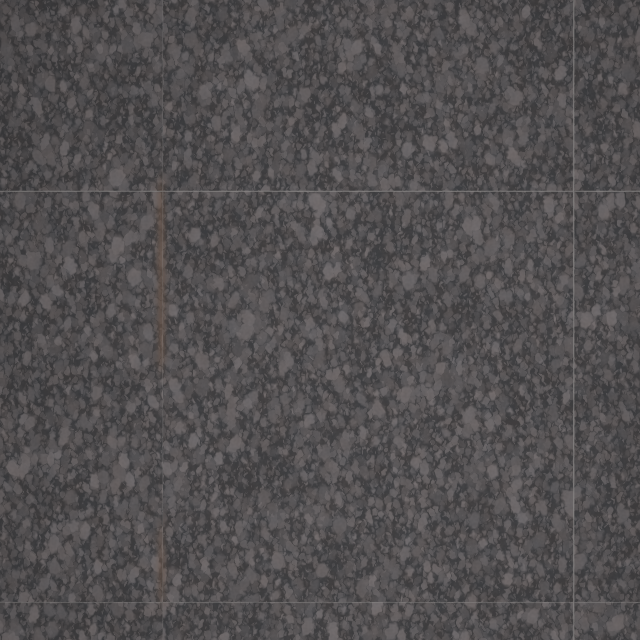
Reproduce this texture procedurally as a Shadertoy shader.

```glsl
#define TILE 0.6425
#define JOINT_ORIGIN vec2(0.2540, 0.0586)
#define JOINT_HALF 0.0009
#define JOINT_FAINT vec2(0.22, 0.42)
#define JOINT_BOLD vec2(0.80, 0.72)
#define STONE_DARK vec3(0.235, 0.232, 0.238)
#define STONE_LIGHT vec3(0.455, 0.432, 0.435)
#define GROUT vec3(0.53, 0.52, 0.515)
#define RUST vec3(0.41, 0.325, 0.275)
#define FLECK_CELLS 56.0
#define FLECK_STRETCH 0.74

// Integer hash giving four values in 0..1
vec4 hash4(vec2 cell, float seed) {
    uvec4 v = uvec4(ivec4(ivec2(cell), int(seed), 17)) * 1664525u + 1013904223u;
    for (int i = 0; i < 2; i++) {
        v.x += v.y * v.w;
        v.y += v.z * v.x;
        v.z += v.x * v.y;
        v.w += v.y * v.z;
        v ^= v >> 16u;
    }
    return vec4(v >> 8u) / 16777216.0;
}

float cornerSlope(vec2 cell, vec2 offset) {
    float angle = 6.2832 * hash4(cell, 3.0).x;
    return dot(vec2(cos(angle), sin(angle)), offset);
}

// Gradient noise, about -0.7..0.7
float gradientNoise(vec2 p) {
    vec2 c = floor(p), f = p - c;
    vec2 u = f * f * f * (f * (f * 6.0 - 15.0) + 10.0);
    vec2 e = vec2(1.0, 0.0);
    float low = mix(cornerSlope(c, f), cornerSlope(c + e, f - e), u.x);
    float high = mix(cornerSlope(c + e.yx, f - e.yx), cornerSlope(c + 1.0, f - 1.0), u.x);
    return mix(low, high, u.y);
}

// Brightness of soft, upright mineral flecks, one per jittered cell
float flecks(vec2 p, float cells, float size, float seed) {
    vec2 q = p * cells * vec2(1.0, FLECK_STRETCH);
    vec2 base = floor(q);
    float softness = max(0.16, 0.7 * cells / iResolution.y);
    float light = 0.0;
    for (int j = -1; j <= 1; j++)
    for (int i = -1; i <= 1; i++) {
        vec2 cell = base + vec2(i, j);
        vec4 r = hash4(cell, seed);
        vec4 s = hash4(cell, seed + 40.0);
        vec2 d = q - cell - r.xy;
        d.x += d.y * (s.x - 0.5) * 0.9;
        d.x *= mix(0.9, 1.5, s.y);
        float radius = size * mix(0.2, 0.62, r.z * r.z);
        float body = 1.0 - smoothstep(radius - softness, radius + softness, length(d));
        light = max(light, body * mix(0.35, 1.0, r.w));
    }
    return light;
}

// Vertical stain along the left joint between two heights
float streak(vec2 uv, float low, float high) {
    float x = (uv.x - JOINT_ORIGIN.x + 0.002 + 0.002 * gradientNoise(uv.yy * 14.0)) / 0.0075;
    float fade = smoothstep(low, low + 0.07, uv.y) * (1.0 - smoothstep(high - 0.09, high, uv.y));
    return exp(-x * x) * fade;
}

void mainImage(out vec4 fragColor, in vec2 fragCoord) {
    vec2 uv = fragCoord / iResolution.xy;
    float pixel = 1.0 / iResolution.y;
    vec2 grid = (uv - JOINT_ORIGIN) / TILE;
    vec2 tile = floor(grid);

    // Each tile is a separate cut of stone
    vec2 p = uv + tile * vec2(3.17, 5.43) + 20.0;
    vec2 warp = vec2(gradientNoise(p * 150.0), gradientNoise(p * 150.0 + 31.0));
    vec2 rough = p + 0.0042 * warp;
    float cluster = gradientNoise(p * 9.0) + 0.6 * gradientNoise(p * 23.0);
    float size = 1.0 + 0.28 * cluster;

    // Flecks in three sizes over a cloudy ground
    float light = flecks(rough, FLECK_CELLS, size, 1.0) * 0.80;
    light = max(light, flecks(rough, FLECK_CELLS * 1.6, size, 2.0) * 0.68);
    light = max(light, flecks(rough, FLECK_CELLS * 2.7, size, 5.0) * 0.52);
    light += 0.05 + 0.10 * gradientNoise(p * vec2(95.0, 60.0)) + 0.07 * cluster;
    light += 0.09 * gradientNoise(p * 230.0);
    vec3 color = mix(STONE_DARK, STONE_LIGHT, clamp(light, 0.0, 1.0));
    color += vec3(0.012, 0.0, -0.008) * gradientNoise(p * 40.0);

    // Brown wear beside the joint
    float rust = streak(uv, 0.39, 0.76) + 0.85 * streak(uv, 0.025, 0.215);
    color = mix(color, RUST, 0.55 * rust);

    // Thin joints, faint on the first line and bold on the next
    vec2 lineId = floor(grid + 0.5);
    vec2 gap = abs(grid - lineId) * TILE;
    vec2 cover = clamp((JOINT_HALF - gap) / pixel + 0.5, 0.0, 1.0);
    vec2 strength = mix(JOINT_FAINT, JOINT_BOLD, clamp(lineId, 0.0, 1.0));
    vec2 wear = 1.0 + 0.35 * vec2(gradientNoise(uv.yy * 19.0 + 3.3), gradientNoise(uv.xx * 19.0 + 7.7));
    vec2 joint = cover * strength * wear;
    color = mix(color, GROUT, clamp(max(joint.x, joint.y), 0.0, 1.0));

    // Uneven light, brightest right of centre and low
    vec2 away = (uv - vec2(0.60, 0.38)) * vec2(1.0, 0.75);
    color *= 1.05 - 0.30 * dot(away, away);
    fragColor = vec4(color, 1.0);
}
```
